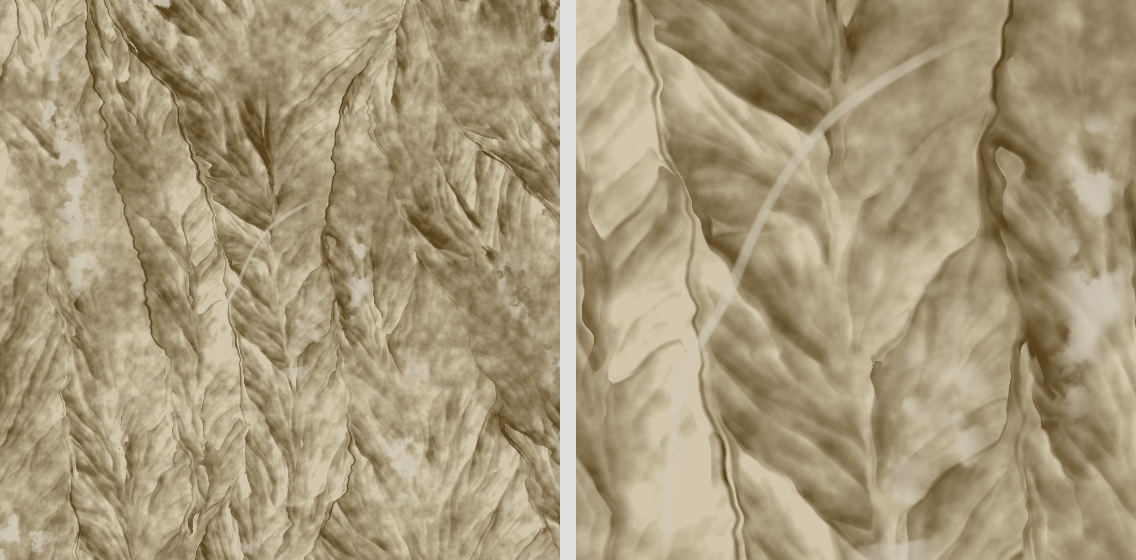
Left: the whole. Right: its middle third, enlarged.
Write a Shadertoy shader that draws this texture.

```glsl
// Aerial view of dry, eroded badlands: branching gullies, creeks, salt crust and a pale track.
#define MID_COLOR vec3(0.637, 0.577, 0.453)
#define TONE_STEP vec3(0.085, 0.092, 0.100)
#define SALT_COLOR vec3(0.82, 0.795, 0.73)
#define LIGHT vec2(0.90, 0.44)
#define GULLY_FREQ 9.0
#define GULLY_CONTRAST 1.65
#define CREASE_WIDTH 0.0045
#define BRANCHING 0.45
#define RISE 1.25
#define MOTTLE 3.2
#define GRAIN 3.2
#define CREEK_WIDTH 0.0028

const float TAU = 6.28318;
const int CREEKS = 6;
// Each creek: start at the top edge, lean, bend.
const vec3 CREEK[CREEKS] = vec3[CREEKS](
    vec3(0.02, 0.04, 0.06), vec3(0.16, 0.05, 0.12), vec3(0.20, 0.50, -0.35),
    vec3(0.69, -0.22, 0.10), vec3(0.68, 0.10, 0.25), vec3(0.71, 0.60, 0.10));

vec2 hash2(vec2 p) {
    vec3 q = fract(p.xyx * vec3(0.1031, 0.1030, 0.0973));
    q += dot(q, q.yzx + 33.33);
    return fract((q.xx + q.yz) * q.zy);
}

float noise(vec2 p) {
    vec2 i = floor(p), f = fract(p);
    f = f * f * (3.0 - 2.0 * f);
    return mix(mix(hash2(i).x, hash2(i + vec2(1, 0)).x, f.x),
               mix(hash2(i + vec2(0, 1)).x, hash2(i + vec2(1, 1)).x, f.x), f.y);
}

float fbm(vec2 p) {
    float sum = 0.0, amp = 0.516;
    for (int i = 0; i < 5; i++) {
        sum += amp * noise(p);
        p = mat2(1.6, 1.2, -1.2, 1.6) * p + 19.7;
        amp *= 0.5;
    }
    return sum;
}

// Distance to the nearest meandering creek.
float creekDistance(vec2 p) {
    float u = 1.0 - p.y, nearest = 1.0;
    p.x += 0.10 * (noise(p * vec2(3.0, 5.0) + 7.0) - 0.5)
         + 0.030 * (noise(p * vec2(9.0, 17.0) + 3.0) - 0.5)
         + 0.012 * (noise(p * vec2(20.0, 50.0)) - 0.5)
         + 0.005 * (noise(p * vec2(20.0, 120.0) + 5.0) - 0.5);
    for (int i = 0; i < CREEKS; i++) {
        vec3 c = CREEK[i];
        float lean = c.y + 2.0 * c.z * u;
        float d = abs(p.x - c.x - (c.y + c.z * u) * u) / sqrt(1.0 + lean * lean);
        nearest = min(nearest, d);
    }
    return nearest;
}

float landHeight(vec2 p) {
    float flank = 0.14 * (1.0 - exp(-creekDistance(p) / 0.14));
    return flank + RISE * (1.0 - p.y) + 0.16 * noise(p * 4.0 + 4.0);
}

// Striped cells running downhill: x = phase across the stripe, y = coherence.
vec2 gully(vec2 p, vec2 across) {
    vec2 cell = floor(p), wave = vec2(1e-5, 0.0);
    float total = 0.0;
    for (int j = -1; j <= 1; j++)
    for (int i = -1; i <= 1; i++) {
        vec2 id = cell + vec2(i, j);
        vec2 v = p - id - 0.25 - 0.5 * hash2(id);
        float w = max(0.0, 1.0 - dot(v, v) / 1.5625);
        w *= w;
        float a = TAU * 1.4 * dot(v, across);
        wave += w * vec2(cos(a), sin(a));
        total += w;
    }
    return vec2(atan(wave.y, wave.x) / TAU, length(wave) / total);
}

// Pale track: a curve that bends right as it climbs.
float track(vec2 p) {
    float t = (p.y - 0.33) / 0.31;
    float x = 0.39 + 0.02 * t + 0.16 * t * t * t * t + 0.03 * (noise(p * 14.0) - 0.5);
    float lean = (0.02 + 0.64 * t * t * t) / 0.31;
    float d = abs(p.x - x) / sqrt(1.0 + lean * lean);
    return smoothstep(0.0048, 0.0018, d) * smoothstep(0.0, 0.06, t) * smoothstep(1.05, 0.95, t);
}

void mainImage(out vec4 fragColor, in vec2 fragCoord) {
    vec2 p = fragCoord / iResolution.y;

    // Broad slope of the land
    vec2 e = vec2(0.012, 0.0);
    vec2 slope = vec2(landHeight(p + e.xy) - landHeight(p - e.xy),
                      landHeight(p + e.yx) - landHeight(p - e.yx)) / (2.0 * e.x);
    float tone = -0.45 * dot(slope + vec2(0.0, RISE), LIGHT);

    // Gullies: round ridges and sharp creases, each octave branching off the last
    vec2 q = p + 0.020 * (vec2(noise(p * 11.0), noise(p * 11.0 + 31.0)) - 0.5)
               + 0.005 * (vec2(noise(p * 45.0), noise(p * 45.0 + 31.0)) - 0.5);
    float carved = 0.2 + 0.9 * smoothstep(0.34, 0.58, fbm(p * 4.5 + 12.0));
    float relief = 0.0, crease = 0.0, amp = 1.0, freq = GULLY_FREQ;
    for (int i = 0; i < 4; i++) {
        vec2 across = normalize(vec2(slope.y, -slope.x) + 1e-5);
        vec2 g = gully(q * freq + float(i) * 17.3, across);
        float edge = smoothstep(0.5 - CREASE_WIDTH * freq, 0.5, abs(g.x));
        float body = smoothstep(0.02, 0.30, g.y) * carved * amp;
        float steep = 2.0 * g.x * (1.0 - edge) * body;
        relief += steep * dot(across, LIGHT);
        crease += edge * body * amp;
        slope -= BRANCHING * steep * across;
        amp *= 0.68;
        freq *= 1.9;
    }
    float cut = smoothstep(0.25, 0.65, noise(p * 9.0 + 40.0));
    tone += GULLY_CONTRAST * relief - (0.4 + 1.1 * cut) * crease;

    // Soil stains and grain, darker ground to the upper right
    tone += 4.8 * (fbm(p * 3.0 + 50.0) - 0.5) + MOTTLE * (fbm(p * 13.0 + 9.0) - 0.5);
    tone += GRAIN * (fbm(p * 70.0) - 0.5) + 0.22;
    tone -= 0.6 * smoothstep(0.65, 0.95, p.x) * smoothstep(0.2, 0.5, p.y);

    // Creek beds: a thin dark line with one bank in shade
    float d = creekDistance(p);
    float side = clamp((creekDistance(p + vec2(0.001, 0.0)) - d) / 0.001, -1.0, 1.0);
    float wet = smoothstep(0.25, 0.65, noise(p * 7.0 + 2.0));
    tone -= (0.3 + 0.8 * wet) * side * exp(-d / 0.022);
    tone -= (0.3 + 1.9 * wet) * smoothstep(CREEK_WIDTH, 0.3 * CREEK_WIDTH, d);

    vec3 color = MID_COLOR + TONE_STEP * clamp(tone, -3.4, 2.2);

    // Salt crust along two divides, and the track
    vec2 off = (p.x - vec2(0.71, 0.13) + 0.08 * (noise(p * 6.0) - 0.5)) / 0.045;
    vec2 streak = exp(-off * off) * vec2(smoothstep(0.5, 0.2, p.y), smoothstep(0.5, 0.7, p.y));
    float crust = fbm(p * vec2(11.0, 6.0) + 70.0) + 0.14 * (streak.x + streak.y);
    float salt = smoothstep(0.56, 0.72, crust) * smoothstep(0.42, 0.60, fbm(p * 45.0 + 5.0));
    salt *= smoothstep(0.02, 0.06, d);
    float pale = max(0.85 * salt, track(p) * (0.4 + 0.4 * fbm(p * 40.0)));
    fragColor = vec4(mix(color, SALT_COLOR, pale), 1.0);
}
```
